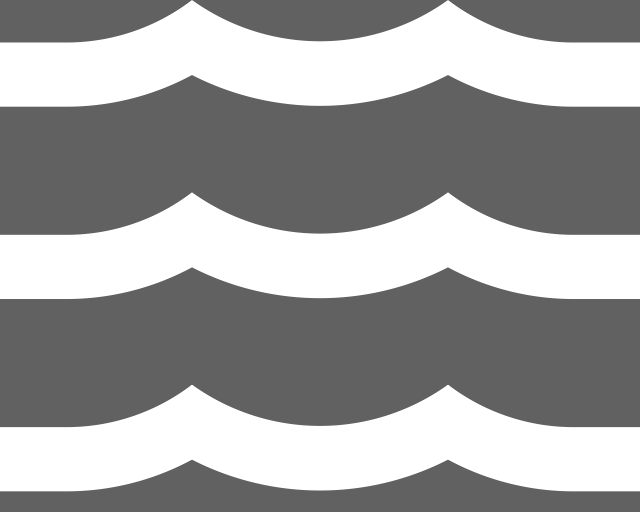
Reproduce this pattern procedurally as a Shadertoy shader.

```glsl
// Stacked white scalloped bands with sharp crests on a grey ground.

// All lengths are fractions of the canvas width.
const float ROW_PERIOD = 0.3005;   // vertical spacing of the bands
const float CREST_X    = 0.2;      // crest distance from the centre line
const float FOOT_X     = 0.396;    // where the outer arcs turn flat
const vec3  GROUND     = vec3(0.38);
const vec3  BAND       = vec3(1.0);

// Rise of a circular arc at distance x from its lowest point.
float arcRise(float x, float halfChord, float sag) {
    float radius = (halfChord * halfChord + sag * sag) / (2.0 * sag);
    return radius - sqrt(max(radius * radius - x * x, 0.0));
}

// Depth of a scalloped edge below its crests: middle arc, outer arcs, flats.
float edgeDepth(float x, float middleSag, float outerSag) {
    if (x < CREST_X) return middleSag - arcRise(x, CREST_X, middleSag);
    return outerSag - arcRise(max(FOOT_X - x, 0.0), FOOT_X - CREST_X, outerSag);
}

// Signed vertical distance to the nearest repeated band, negative inside.
float bandDistance(float y, float top, float bottom, float period) {
    float offset = y - 0.5 * (top + bottom);
    offset -= period * floor(offset / period + 0.5);
    return abs(offset) - 0.5 * (bottom - top);
}

void mainImage(out vec4 fragColor, in vec2 fragCoord) {
    float pixel = 1.0 / iResolution.x;
    float x = abs(fract(fragCoord.x * pixel) - 0.5);
    float y = (iResolution.y - fragCoord.y) * pixel;

    // Upper edge is more deeply scalloped than the lower one.
    float top = edgeDepth(x, 0.0645, 0.0664);
    float bottom = 0.1172 + edgeDepth(x, 0.0482, 0.0495);

    // Pixel-wide smoothing of the band edges.
    float d = bandDistance(y, top, bottom, ROW_PERIOD);
    float coverage = clamp(0.5 - d / pixel, 0.0, 1.0);
    fragColor = vec4(mix(GROUND, BAND, coverage), 1.0);
}
```
